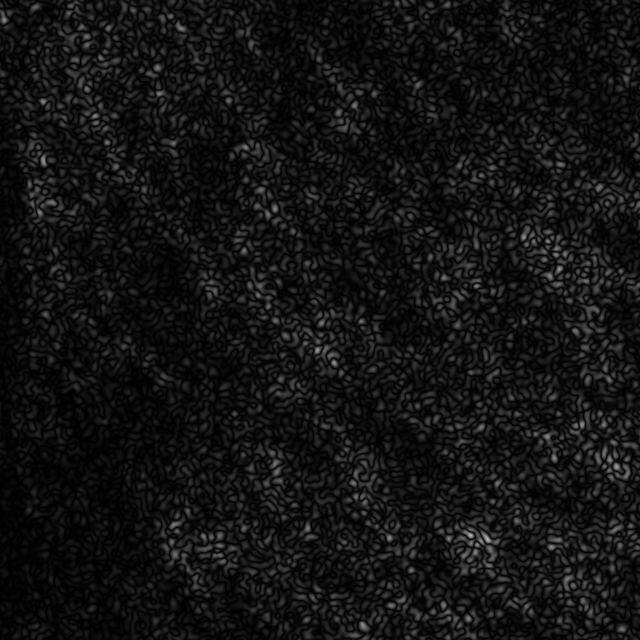
Write a WebGL 2 fragment shader that draws this texture.

```glsl
#version 300 es
precision highp float;
// Dark grey speckle grain, brightened along curved diagonal streaks and soft patches.

uniform vec2 u_resolution;
out vec4 fragColor;

// Integer hash giving a random gradient in [-1, 1] squared.
vec2 hashGradient(ivec2 cell) {
  uvec2 v = uvec2(cell) * 1664525u + 1013904223u;
  v.x += v.y * 1664525u;
  v.y += v.x * 1664525u;
  v ^= v >> 16u;
  v.x += v.y * 1664525u;
  v.y += v.x * 1664525u;
  v ^= v >> 16u;
  return vec2(v & 0xffffu) / 32767.5 - 1.0;
}

float gradientNoise(vec2 p) {
  ivec2 cell = ivec2(floor(p));
  vec2 f = fract(p);
  vec2 w = f * f * f * (f * (f * 6.0 - 15.0) + 10.0);
  float a = dot(hashGradient(cell), f);
  float b = dot(hashGradient(cell + ivec2(1, 0)), f - vec2(1, 0));
  float c = dot(hashGradient(cell + ivec2(0, 1)), f - vec2(0, 1));
  float d = dot(hashGradient(cell + ivec2(1, 1)), f - vec2(1, 1));
  return mix(mix(a, b, w.x), mix(c, d, w.x), w.y);
}

// Rotated layers hide the lattice; the folded sum leaves thin dark seams.
float speckle(vec2 p) {
  float sum = 0.0;
  for (int i = 0; i < 3; i++) {
    sum += gradientNoise(p);
    p = mat2(0.8, 0.6, -0.6, 0.8) * p + vec2(37.3, 91.7);
  }
  sum *= 3.28;
  return sqrt(sum * sum + 0.01);
}

float patchGlow(vec2 p, vec2 center, vec2 radius) {
  vec2 d = (p - center) / radius;
  return exp(-dot(d, d));
}

// Broad light and shade, as a log brightness.
float broadShade(vec2 p) {
  vec2 ridge = mat2(0.87, -0.5, 0.5, 0.87) * (p - vec2(0.47, 0.5));
  float shade = 0.45 * patchGlow(ridge, vec2(0.0), vec2(0.11, 0.34));
  shade += 0.45 * patchGlow(p, vec2(0.87, 0.58), vec2(0.15, 0.2));
  shade += 0.40 * patchGlow(p, vec2(0.85, 0.16), vec2(0.25, 0.18));
  shade += 0.35 * patchGlow(p, vec2(0.40, 0.08), vec2(0.13, 0.14));
  shade += 0.35 * patchGlow(p, vec2(0.12, 0.92), vec2(0.2, 0.14));
  shade += 0.65 * patchGlow(p, vec2(0.052, 0.68), vec2(0.013, 0.15));
  shade -= 0.75 * patchGlow(p, vec2(0.08, 0.15), vec2(0.2, 0.35));
  shade -= 0.40 * patchGlow(p, vec2(0.28, 0.56), vec2(0.07, 0.2));
  shade -= 0.80 * patchGlow(p, vec2(0.56, 0.40), vec2(0.085, 0.1));
  shade -= 0.45 * patchGlow(p, vec2(0.46, 0.94), vec2(0.1, 0.13));
  shade -= 0.45 * patchGlow(p, vec2(0.86, 0.90), vec2(0.14, 0.1));
  return shade - 0.7 * (1.0 - smoothstep(0.01, 0.05, p.x)) * (1.0 - smoothstep(0.8, 0.95, p.y));
}

// Streaks stand upright at the left and lean into diagonals to the right.
float streaks(vec2 p) {
  float across = p.y + 0.75 * p.x + 0.2 * log(p.x + 0.03);
  float along = p.x - p.y;
  return gradientNoise(vec2(across * 11.0, along * 4.0) + 50.0)
       + 0.5 * gradientNoise(vec2(across * 23.0, along * 9.0) + 80.0);
}

void main() {
  vec2 p = gl_FragCoord.xy / u_resolution;
  float clumps = gradientNoise(p * 17.0 + 20.0) + 0.7 * gradientNoise(p * 36.0 + 140.0);
  float envelope = 0.085 * exp(broadShade(p) + 1.25 * streaks(p) + 0.75 * clumps);
  float grey = envelope * speckle(p * 80.0 + 200.0);
  fragColor = vec4(vec3(min(grey, 1.0)), 1.0);
}
```
